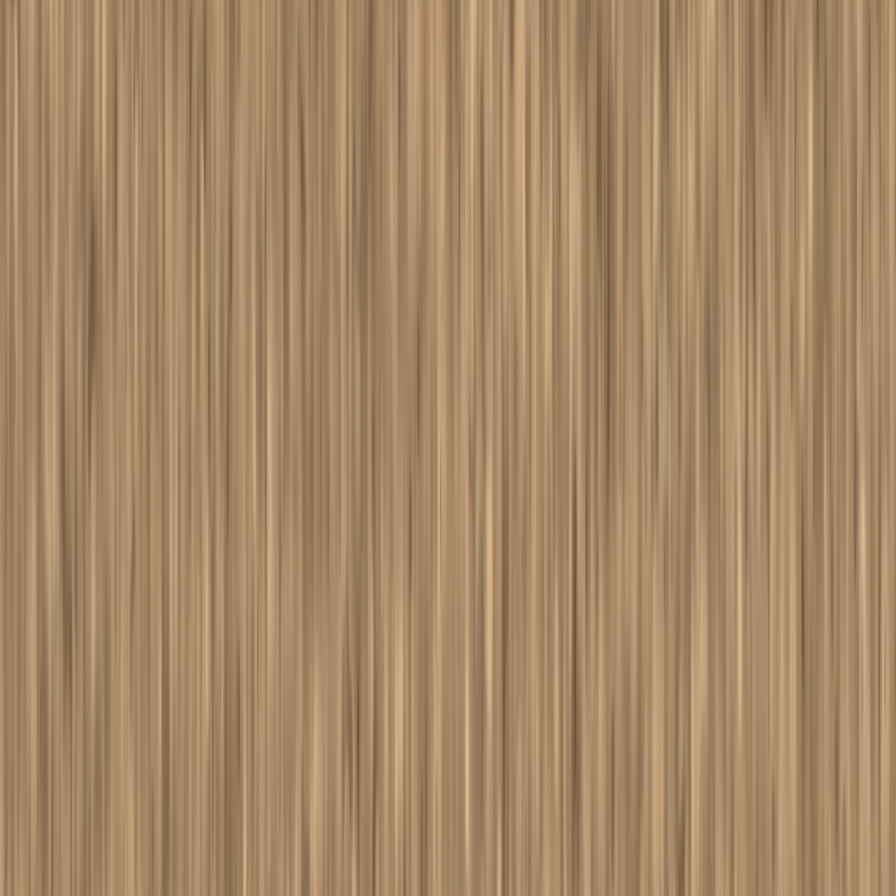
Write a Shadertoy shader that draws this texture.

```glsl
// Fine vertical wood grain: layers of narrow streaks, each column being a
// long 1D noise with its own phase, summed into a tone and coloured tan.
// Sparse pale and dark fibres are laid over the regular grain.

float hash(vec2 p) {
    vec3 q = fract(vec3(p.xyx) * 0.1031);
    q += dot(q, q.yzx + 33.33);
    return fract((q.x + q.y) * q.z);
}

// Smooth noise along one column, shifted so that columns do not line up
float columnNoise(float column, float y, float seed) {
    y += 17.0 * hash(vec2(column, seed + 3.7));
    float cell = floor(y);
    return mix(hash(vec2(column + seed, cell)),
               hash(vec2(column + seed, cell + 1.0)),
               smoothstep(0.0, 1.0, y - cell));
}

// Streaks in -1..1; density counts columns across and cells up the canvas
float streaks(vec2 uv, vec2 density, float seed) {
    vec2 p = uv * density;
    float column = floor(p.x);
    float blend = smoothstep(0.0, 1.0, p.x - column);
    return 2.0 * mix(columnNoise(column, p.y, seed),
                     columnNoise(column + 1.0, p.y, seed), blend) - 1.0;
}

void mainImage(out vec4 fragColor, in vec2 fragCoord) {
    vec2 uv = fragCoord / iResolution.y;

    // Regular grain from hair-thin to broad
    float tone = 0.075 * streaks(uv, vec2(330.0, 2.2), 11.0)
               + 0.075 * streaks(uv, vec2(230.0, 3.0), 141.0)
               + 0.038 * streaks(uv, vec2(110.0, 4.0), 327.0)
               + 0.020 * streaks(uv, vec2(45.0, 4.0), 519.0);

    // Sparse fibres, gathered loosely into groups
    float group = streaks(uv, vec2(50.0, 3.0), 733.0);
    float pale = smoothstep(0.35, 0.95, streaks(uv, vec2(190.0, 3.0), 871.0) + 0.2 * group);
    float dark = smoothstep(0.35, 0.95, streaks(uv, vec2(240.0, 4.0), 977.0) - 0.2 * group);
    tone += 0.10 * pale - 0.12 * dark;

    // Tan ramp with a slight drift between orange and olive
    float warmth = streaks(uv, vec2(120.0, 4.0), 1201.0);
    vec3 color = vec3(0.656, 0.534, 0.404) + tone * vec3(1.0, 0.92, 0.76);
    color += warmth * vec3(0.006, -0.003, -0.007);
    color += pale * vec3(0.0, 0.018, 0.010);

    fragColor = vec4(clamp(color, 0.0, 1.0), 1.0);
}
```
